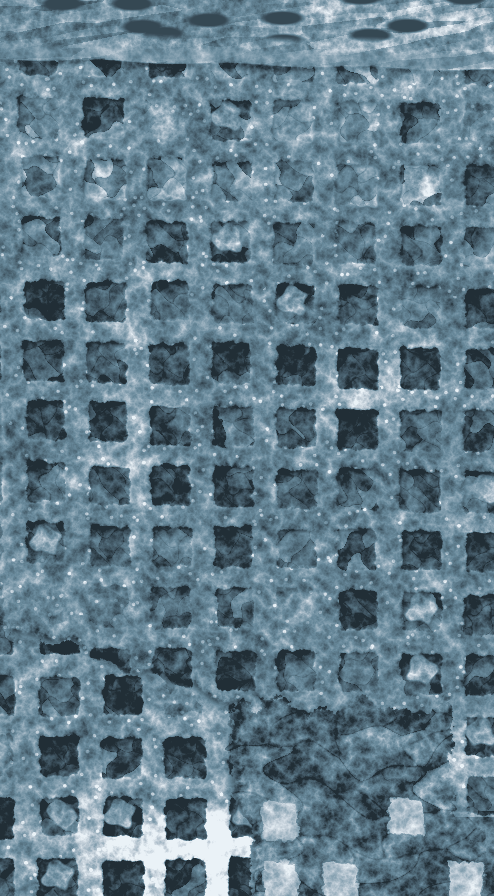
This texture is drawn by a WebGL 2 fragment shader. Its source:

```glsl
#version 300 es
precision highp float;
uniform vec2 u_resolution;
out vec4 fragColor;

const vec2 GRID_SPAN = vec2(7.77, 14.68); // grate cells across and up the canvas

vec2 hash2(vec2 p) {
  vec2 s = vec2(dot(p, vec2(127.1, 311.7)), dot(p, vec2(269.5, 183.3)));
  return fract(sin(s) * 43758.5);
}

// Cellular noise: nearest distance, gap to the second nearest, random id
vec3 cellular(vec2 p) {
  vec2 base = floor(p), f = p - base;
  float near = 9.0, next = 9.0, id = 0.0;
  for (int y = -1; y <= 1; y++)
  for (int x = -1; x <= 1; x++) {
    vec2 o = vec2(x, y), h = hash2(base + o);
    float d = length(o + h - f);
    if (d < near) { next = near; near = d; id = hash2(base + o + 37.0).x; }
    else next = min(next, d);
  }
  return vec3(near, next - near, id);
}

vec2 sineWarp(vec2 p, float amount) {
  return p + amount * (sin(p.yx * 2.3 + 1.7) + 0.5 * sin(p.yx * 5.9 + p * 1.3));
}

// Corroded grain, centred on zero
float corrosion(vec2 p) {
  float sum = 0.0, weight = 0.5;
  for (int i = 0; i < 4; i++) {
    sum += weight * (cellular(sineWarp(p, 0.25)).x - 0.42);
    p = mat2(1.6, 1.2, -1.2, 1.6) * p + 5.3;
    weight *= 0.62;
  }
  return sum;
}

float roundBox(vec2 p, vec2 size, float radius) {
  vec2 d = abs(p) - size + radius;
  return length(max(d, 0.0)) + min(max(d.x, d.y), 0.0) - radius;
}

float patchAt(vec2 p, vec2 centre, vec2 size) {
  vec2 d = (p - centre) / size;
  return exp(-dot(d, d));
}

// Shards, shade and the odd pale leaf seen through one opening
float openingTone(vec2 q, vec2 f, float grain, float litter) {
  vec2 h = hash2(floor(q) + 11.0);
  vec3 shard = cellular(sineWarp(q * 2.6 + h * 7.0, 0.3));
  float tone = 0.09 + 0.22 * h.x + (shard.z - 0.45) * (0.18 + 0.3 * h.y);
  tone += 0.8 * grain + litter * (0.1 + 0.3 * shard.z);
  tone -= 0.12 * (1.0 - smoothstep(0.0, 0.09, shard.y));
  vec2 leafAt = f - (h - 0.5) * 0.15 + 0.04 * sin(f.yx * 17.0 + h * 6.0);
  float leaf = (1.0 - smoothstep(0.2, 0.25, length(leafAt))) * step(0.88, h.y);
  tone = mix(tone, 0.68 + grain - 0.3 * f.y, leaf);
  return tone - 0.17 * smoothstep(0.12, 0.33, f.y - 0.3 * f.x);
}

// Flat bars around square openings
float grateTone(vec2 q, float bar, float grain, float clog, float litter, float aa) {
  vec2 f = fract(q) - 0.5, h = hash2(floor(q));
  vec2 g = f + (h - 0.5) * 0.05 + 0.01 * sin(q.yx * 23.0);
  float d = roundBox(g, vec2(0.31, 0.33) + 0.03 * (h.yx - 0.5), 0.06) + 0.09 * grain;
  float inside = 1.0 - smoothstep(-aa, aa, d);
  float rim = exp(-pow(d / 0.032, 2.0));
  float plugged = max(clog, 0.7 * step(0.92, h.x));
  float tone = mix(bar, openingTone(q, f, grain, litter), inside * (1.0 - plugged));
  return tone + rim * (1.0 - plugged) * mix(-0.14, 0.1, smoothstep(0.2, -0.2, g.y - g.x));
}

// Broken slabs with pale blocks among them
float rubbleTone(vec2 p, float grain, float aa) {
  vec3 slab = cellular(sineWarp(p * vec2(0.9, 1.3), 0.35));
  float tone = 0.12 + 0.36 * slab.z + 1.1 * grain + 0.12 * sin(p.x * 3.0 + p.y * 5.0) * slab.x;
  tone -= 0.16 * (1.0 - smoothstep(0.0, 0.08, slab.y));
  vec2 q = p + vec2(0.1, 0.2), h = hash2(floor(q) + 3.0);
  float block = roundBox(fract(q) - 0.5 + 0.15 * (h - 0.5), vec2(0.27, 0.31), 0.07) + 0.2 * grain;
  float shown = step(0.4, h.x) * smoothstep(2.2, 1.6, p.y);
  return mix(tone, 0.8 + 0.7 * grain, shown * (1.0 - smoothstep(-aa, aa, block)));
}

// Weathered ledge with long slanting streaks
float ledgeTone(vec2 p, float height, float grain) {
  float streak = cellular(vec2(p.x * 0.8 + p.y, p.y * 8.0 - p.x * 1.4)).z - 0.5;
  float tone = 0.48 + 0.16 * smoothstep(3.5, 5.0, p.x) + 0.28 * streak + 0.9 * grain;
  float gap = smoothstep(0.32, 0.2, cellular(p * vec2(0.8, 2.3) + 4.0).x);
  tone = mix(tone, 0.12, gap * smoothstep(0.35, 0.5, height));
  float lip = smoothstep(0.0, 0.05, height) * (1.0 - smoothstep(0.2, 0.28, height));
  return mix(tone, 0.56 + 0.12 * streak + 0.5 * grain, lip * 0.8);
}

vec3 steelRamp(float tone) {
  vec3 stops[7] = vec3[7](vec3(0.13, 0.18, 0.21), vec3(0.24, 0.32, 0.37),
    vec3(0.33, 0.44, 0.50), vec3(0.41, 0.54, 0.61), vec3(0.55, 0.65, 0.71),
    vec3(0.75, 0.80, 0.84), vec3(0.92, 0.95, 0.97));
  float s = clamp(tone, 0.0, 0.999) * 6.0;
  int i = int(s);
  return mix(stops[i], stops[i + 1], s - float(i));
}

void main() {
  vec2 p = gl_FragCoord.xy / u_resolution * GRID_SPAN;
  float aa = GRID_SPAN.y / u_resolution.y;
  float grain = corrosion(p * 3.1);
  float stain = corrosion(p * 0.55 + 8.0);

  // Bar surface with scattered grit and worn pale areas
  vec3 grit = cellular(p * 6.5);
  float bar = 0.46 + 0.9 * grain + 0.45 * stain;
  bar += 0.3 * step(0.72, grit.z) * (1.0 - smoothstep(0.12, 0.25, grit.x));
  bar += 0.2 * patchAt(p, vec2(2.0, 7.0), vec2(0.5, 1.5));
  bar += 0.18 * patchAt(p, vec2(5.8, 8.3), vec2(1.3, 0.6));
  bar += 0.25 * patchAt(p, vec2(7.3, 2.3), vec2(0.5, 0.8));

  // Upper sheet, slightly skewed
  float skew = 0.018 * (12.8 - p.y) * max(0.0, 1.0 - p.x / 6.0);
  vec2 upper = p - vec2(0.126 + skew, 0.29 - 0.022 * p.x);
  float clog = 0.9 * patchAt(p, vec2(0.9, 4.9), vec2(1.6, 0.75));
  float tone = grateTone(upper, bar, grain, clog, smoothstep(9.8, 12.0, p.y), aa);

  // Rubble where the sheet has broken away
  float tear = 0.12 * sin(p.x * 4.1) + 0.07 * sin(p.x * 9.7) + 0.4 * grain;
  float broken = smoothstep(aa, -aa, p.y - 3.1 + tear);
  broken *= 1.0 - smoothstep(-aa, aa, p.x - 7.0 + tear) * step(1.3, p.y);
  tone = mix(tone, rubbleTone(p, grain, aa), broken);

  // Lower sheet with a bleached corner
  float bleach = 0.5 * smoothstep(1.7, 1.0, p.y) * smoothstep(0.8, 2.0, p.x);
  float lowerBar = bar + 0.1 + bleach;
  float lowerTone = grateTone(p - vec2(0.42, 0.78), lowerBar, grain, 0.0, 0.0, aa) - 0.04;
  float edge = max(p.y - 4.45 + 0.36 * p.x, p.x - 3.65 - 0.6 * bleach) + 0.5 * tear;
  tone = mix(tone, lowerTone, 1.0 - smoothstep(-aa, aa, edge));
  tone -= 0.18 * exp(-pow((edge - 0.06) / 0.06, 2.0));

  // Ledge and its cast shadow
  float height = p.y - 13.72 + 0.025 * p.x + 0.02 * sin(p.x * 3.0);
  tone -= 0.22 * exp(-pow((height + 0.03) / 0.07, 2.0));
  tone = mix(tone, ledgeTone(p, height, grain), smoothstep(-aa, aa, height));
  fragColor = vec4(steelRamp(tone), 1.0);
}
```
